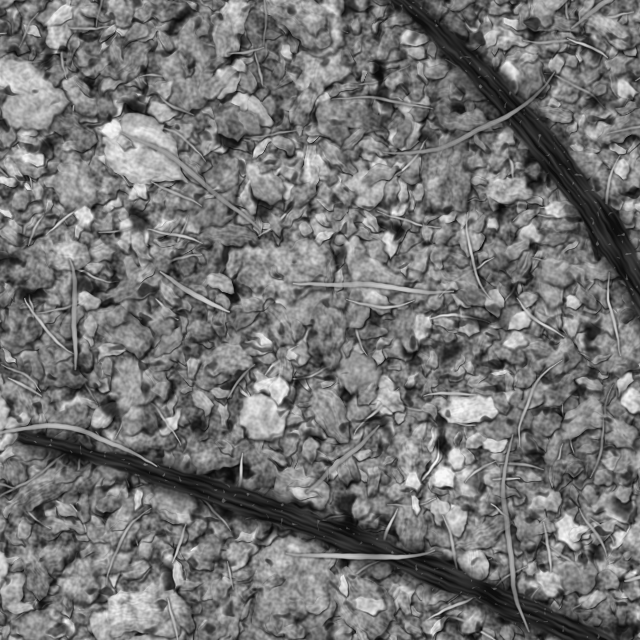
This texture is drawn by a WebGL 1 fragment shader. Its source:

```glsl
precision highp float;
// Monochrome forest soil: crumbly clods, pale rootlets and two dark twigs.
uniform vec2 u_resolution;

const vec2 LIGHT = vec2(-0.55, 0.83);
const float FEATHER = 0.0019;
const float GAP_TONE = 0.34;
const float EXPOSURE = 0.38;
const float TAU = 6.2832;

float hash(vec2 p) {
  vec3 q = fract(p.xyx * 0.1031);
  q += dot(q, q.yzx + 33.33);
  return fract((q.x + q.y) * q.z);
}

vec2 hash2(vec2 p) {
  return vec2(hash(p), hash(p + 47.3));
}

vec2 rotate(vec2 v, float angle) {
  float c = cos(angle), s = sin(angle);
  return vec2(c * v.x + s * v.y, c * v.y - s * v.x);
}

float corner(vec2 cell, vec2 offset) {
  float angle = TAU * hash(cell + 9.1);
  return dot(vec2(cos(angle), sin(angle)), offset);
}

float gradientNoise(vec2 p) {
  vec2 i = floor(p), f = fract(p);
  vec2 u = f * f * f * (f * (f * 6.0 - 15.0) + 10.0);
  vec2 e = vec2(1.0, 0.0);
  return mix(mix(corner(i, f), corner(i + e.xy, f - e.xy), u.x),
             mix(corner(i + e.yx, f - e.yx), corner(i + e.xx, f - e.xx), u.x), u.y);
}

float fbm(vec2 p) {
  float sum = 0.0, amplitude = 0.6;
  for (int i = 0; i < 3; i++) {
    sum += amplitude * gradientNoise(p);
    p = rotate(p, 0.6) * 2.03 + 13.7;
    amplitude *= 0.88;
  }
  return sum;
}

// Irregular convex chip bounded by six randomly offset edges
float chipDistance(vec2 q, float radius, vec2 id) {
  float d = -1.0;
  for (int k = 0; k < 6; k++) {
    float n = float(k);
    float angle = TAU * (n + 0.5 * hash(id + n * 3.7)) / 6.0;
    float reach = radius * mix(0.65, 1.1, hash(id + n * 5.3 + 2.0));
    d = max(d, dot(q, vec2(cos(angle), sin(angle))) - reach);
  }
  return mix(d, length(q) - radius, 0.2);
}

float paintClods(float tone, vec2 p, float grain, float scale, float cover, float seed) {
  vec2 g = p * scale;
  for (int j = -1; j <= 1; j++) {
    for (int i = -1; i <= 1; i++) {
      vec2 cell = floor(g) + vec2(float(i), float(j));
      vec2 id = cell + seed * 17.0;
      if (hash(id + 71.0) > cover) continue;
      vec2 v = g - cell - 0.5 - 0.7 * (hash2(id) - 0.5);
      vec2 q = rotate(v, TAU * hash(id + 5.0));
      q *= vec2(0.9, mix(0.95, 2.1, hash(id + 23.0)));
      float radius = mix(0.34, 0.56, hash(id + 31.0));
      float d = chipDistance(q, radius, id);
      float facing = dot(v, LIGHT) / (length(v) + 0.05);

      // Contact shadow, deeper away from the light
      float halo = 1.0 - smoothstep(0.0, min(0.17, 0.01 * scale), d);
      tone *= 1.0 - halo * clamp(0.2 - 0.55 * facing, 0.0, 0.68);

      // Crumbly body with its own grain direction, some half sunk in the soil
      float h = hash(id + 83.0);
      float streak = gradientNoise(q / scale * vec2(45.0, 120.0) + id);
      float body = mix(0.4, 0.62, h) + 0.2 * pow(h, 7.0);
      body += 0.06 * dot(v, LIGHT) / radius + 0.15 * streak;
      body += grain * mix(0.26, 0.42, hash(id + 59.0));
      body *= mix(0.8, 1.0, smoothstep(0.0, 0.2 * radius, -d));
      float soft = FEATHER * scale * mix(0.8, 2.2, hash(id + 67.0));
      float opacity = mix(0.75, 1.0, hash(id + 41.0));
      tone = mix(tone, body, opacity * (1.0 - smoothstep(-soft, soft, d)));
    }
  }
  return tone;
}

float paintRoots(float tone, vec2 p, float scale, float cover, float width, float seed) {
  vec2 g = p * scale;
  for (int j = -1; j <= 1; j++) {
    for (int i = -1; i <= 1; i++) {
      vec2 cell = floor(g) + vec2(float(i), float(j));
      vec2 id = cell + seed * 29.0;
      if (hash(id + 7.0) > cover) continue;
      vec2 q = rotate(g - cell - 0.25 - 0.5 * hash2(id), TAU * hash(id + 3.0));
      q.y += 0.9 * (hash(id + 11.0) - 0.5) * q.x * q.x + 0.015 * sin(q.x * 7.0 + id.x);
      float halfLength = mix(0.25, 0.75, hash(id + 19.0));
      float taper = mix(0.3, 1.0, 1.0 - q.x * q.x / (halfLength * halfLength));
      float d = length(vec2(max(abs(q.x) - halfLength, 0.0), q.y)) / scale - width * max(taper, 0.2);
      float lift = 0.6 + 0.4 * smoothstep(-0.3, 0.3, gradientNoise(q * 3.0 + id));
      tone *= 1.0 - 0.4 * lift * (1.0 - smoothstep(0.0, 0.005, d));
      float bark = mix(0.42, 0.74, hash(id + 37.0)) + 0.1 * clamp(-d / width, 0.0, 1.0);
      tone = mix(tone, bark, lift * (1.0 - smoothstep(-0.0015, 0.0015, d)));
    }
  }
  return tone;
}

// Bowed dark twig with fibres along its length
float paintTwig(float tone, vec2 p, vec2 a, vec2 b, float bow, float width) {
  float len = length(b - a);
  vec2 dir = (b - a) / len;
  float along = dot(p - a, dir);
  float side = dot(p - a, vec2(-dir.y, dir.x)) - 4.0 * bow * along * (len - along) / (len * len);
  float girth = width * mix(0.5, 1.0, smoothstep(0.0, 0.4, along)) * (1.0 + 0.6 * gradientNoise(vec2(along * 14.0, 3.0)));
  float d = max(abs(side) - girth, -along);
  tone *= 1.0 - 0.5 * (1.0 - smoothstep(0.0, 0.025, d));
  float fibre = gradientNoise(vec2(along * 16.0, side * 190.0));
  float speck = smoothstep(0.3, 0.6, gradientNoise(p * 130.0));
  float bark = 0.1 + 0.16 * fibre + 0.2 * speck;
  return mix(tone, max(bark, 0.04), 1.0 - smoothstep(-0.003, 0.003, d));
}

void main() {
  vec2 p = gl_FragCoord.xy / u_resolution.y;
  float grain = fbm(p * 42.0);
  vec2 warp = vec2(gradientNoise(p * 17.0), gradientNoise(p * 17.0 + 50.0)) * 0.015
            + vec2(gradientNoise(p * 65.0), gradientNoise(p * 65.0 + 90.0)) * 0.0065;
  vec2 soil = p + warp;
  float mottle = gradientNoise(p * 5.0) + 0.6 * gradientNoise(p * 13.0 + 7.0);

  // Soil from crumbs up to large lumps, with crevices between
  float tone = GAP_TONE + 0.4 * grain;
  tone = paintClods(tone, soil, grain, 33.0, 1.0, 1.0);
  tone = paintClods(tone, soil, grain, 21.0, 0.85, 2.0);
  tone = paintRoots(tone, p + warp * 0.3, 13.0, 0.55, 0.0019, 1.0);
  tone *= 1.0 - 0.75 * smoothstep(0.2, 0.48, gradientNoise(soil * 21.0 + 31.0));
  tone = paintClods(tone, soil, grain, 13.0, 0.55, 3.0);
  tone = paintClods(tone, soil, grain, 7.5, 0.4, 4.0);
  tone = paintClods(tone, soil, grain, 25.0, 0.36, 5.0);
  tone *= 1.0 - 0.6 * smoothstep(0.27, 0.48, gradientNoise(soil * vec2(38.0, 45.0) + 64.0));
  tone *= 1.0 + 0.32 * mottle;

  // Rootlets and twigs lying on top
  tone = paintRoots(tone, p + warp * 0.2, 9.0, 0.4, 0.0022, 2.0);
  tone = paintTwig(tone, p + warp * 0.3, vec2(0.03, 0.32), vec2(0.96, -0.02), 0.025, 0.019);
  tone = paintTwig(tone, p + warp * 0.3, vec2(0.59, 1.03), vec2(1.03, 0.5), 0.035, 0.023);
  tone = paintRoots(tone, p + warp * 0.2, 4.5, 0.5, 0.004, 3.0);
  tone = clamp(tone, 0.03, 0.95);
  tone += EXPOSURE * tone * (1.0 - tone);
  gl_FragColor = vec4(vec3(tone), 1.0);
}
```
